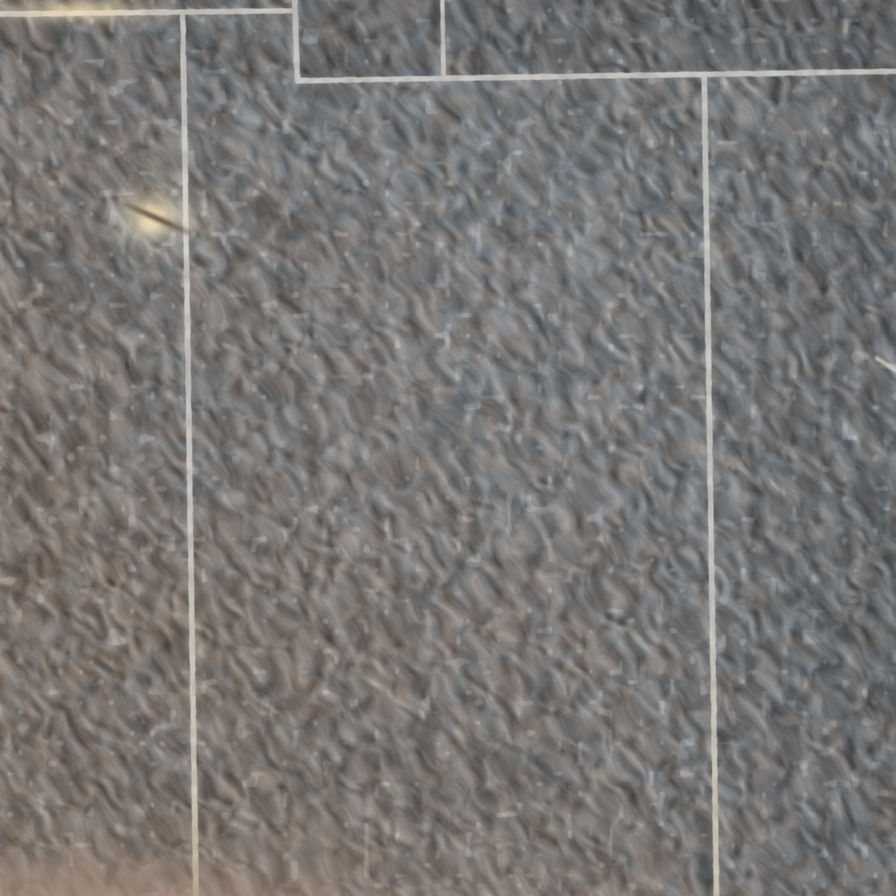
This texture is drawn by a Shadertoy shader. Its source:

```glsl
// Grey speckled stone tiles with pale, slightly skewed grout lines.
// Slanted value noise gives the grain; segment distances give the joints,
// and Gaussian falloffs give the reflected lamps and tonal drift.

const vec3 COOL_STONE = vec3(0.448, 0.454, 0.460);
const vec3 WARM_STONE = vec3(0.475, 0.440, 0.412);
const vec3 GROUT = vec3(0.775, 0.765, 0.750);
const vec3 LAMP = vec3(1.00, 0.91, 0.73);
const vec3 HAZE = vec3(0.66, 0.56, 0.49);
const vec2 GRAIN_DIR = vec2(0.53, -0.85);   // long axis of the flecks
const vec2 GRAIN_FREQ = vec2(62.0, 125.0);  // along and across that axis
const float GRAIN_GAIN = 0.23;
const float RELIEF_GAIN = 0.13;
const float MOTTLE_GAIN = 0.10;
const float GROUT_HALF = 0.0030;

float hash(vec2 p) {
    vec3 q = fract(vec3(p.xyx) * 0.1031);
    q += dot(q, q.yzx + 33.33);
    return fract((q.x + q.y) * q.z);
}

float noise(vec2 p) {
    vec2 i = floor(p), f = fract(p);
    f = f * f * (3.0 - 2.0 * f);
    float low = mix(hash(i), hash(i + vec2(1, 0)), f.x);
    float high = mix(hash(i + vec2(0, 1)), hash(i + vec2(1, 1)), f.x);
    return mix(low, high, f.y);
}

float fbm(vec2 p) {
    float sum = 0.0, amp = 0.5;
    for (int i = 0; i < 3; i++) {
        sum += amp * noise(p);
        p = mat2(0.8, 0.6, -0.6, 0.8) * p * 1.9 + 17.3;
        amp *= 0.5;
    }
    return sum / 0.875;
}

float segment(vec2 p, vec2 a, vec2 b) {
    vec2 pa = p - a, ba = b - a;
    return length(pa - ba * clamp(dot(pa, ba) / dot(ba, ba), 0.0, 1.0));
}

float glow(vec2 p, vec2 centre, vec2 radius) {
    vec2 d = (p - centre) / radius;
    return exp(-dot(d, d));
}

float groutDistance(vec2 p) {
    vec2 corner = vec2(0.332, 0.910);
    float d = segment(p, vec2(-0.1, 0.983), vec2(0.326, 0.988));
    d = min(d, segment(p, vec2(0.327, 1.05), corner));
    d = min(d, segment(p, corner, vec2(1.1, 0.922)));
    d = min(d, segment(p, vec2(0.204, 0.984), vec2(0.219, -0.02)));
    d = min(d, segment(p, vec2(0.786, 0.915), vec2(0.800, -0.02)));
    return min(d, segment(p, vec2(0.493, 1.05), vec2(0.495, 0.914)) + 0.0006);
}

vec3 stone(vec2 p) {
    // Broad colour drift: warm at lower left, cool at upper right
    float warmth = smoothstep(0.15, 0.95, 0.75 - 0.65 * p.x - 0.45 * p.y
                 + 0.40 * fbm(p * 6.0));
    vec3 col = mix(COOL_STONE, WARM_STONE, warmth);

    // Darker right-hand tile and upper strip
    float upperEdge = p.x < 0.33 ? 0.984 : 0.907 + 0.014 * p.x;
    col -= 0.035 * smoothstep(0.72, 1.0, p.x);
    col -= 0.050 * smoothstep(-0.003, 0.003, p.y - upperEdge);
    col -= 0.030 * glow(p, vec2(0.10, 0.94), vec2(0.30, 0.04));
    col += 0.025 * glow(p, vec2(0.52, 0.58), vec2(0.28, 0.35));

    // Slanted flecks, their lit edges and soft patches
    vec2 across = vec2(-GRAIN_DIR.y, GRAIN_DIR.x);
    vec2 g = vec2(dot(p, GRAIN_DIR), dot(p, across)) * GRAIN_FREQ;
    g += 1.3 * vec2(noise(p * 45.0), noise(p * 45.0 + 31.0));
    float grain = fbm(g);
    float relief = noise(g + vec2(0.2, 0.7)) - noise(g - vec2(0.2, 0.7));
    float mottle = fbm(p * 38.0 + 9.0) - 0.5;
    col += GRAIN_GAIN * (grain - 0.5) + RELIEF_GAIN * relief + MOTTLE_GAIN * mottle;

    // Sparse pale crystals and faint tint variation
    col += 0.10 * smoothstep(0.79, 0.95, noise(p * 88.0 + 50.0));
    col += 0.035 * (noise(p * 60.0 + 70.0) - 0.5) * vec3(1.0, 0.0, -0.8);
    return col;
}

void mainImage(out vec4 fragColor, in vec2 fragCoord) {
    vec2 p = fragCoord / iResolution.xy;
    float aa = 1.0 / min(iResolution.x, iResolution.y);
    vec3 col = stone(p);

    // Grout with a soft shoulder and uneven edges
    float rough = 0.0010 * (noise(p * 150.0) - 0.5);
    float d = groutDistance(p) + rough;
    float line = 1.0 - smoothstep(GROUT_HALF - aa, GROUT_HALF + 1.2 * aa, d);
    vec3 grout = GROUT + 0.10 * (noise(p * 110.0) - 0.5);
    grout += vec3(0.02, 0.01, -0.05) * smoothstep(0.4, 0.0, p.y);
    col += 0.05 * exp(-d * d / 0.00004);
    col = mix(col, grout, 0.93 * line);

    // Warm haze along the lower and upper edges
    float haze = glow(p, vec2(0.08, -0.03), vec2(0.26, 0.075));
    haze += 0.30 * glow(p, vec2(0.55, -0.03), vec2(0.50, 0.055));
    col = mix(col, HAZE, clamp(0.75 * haze, 0.0, 1.0));
    col = mix(col, LAMP, 0.60 * glow(p, vec2(0.085, 0.989), vec2(0.070, 0.012)));

    // Lamp reflection split by a dark slanted scratch
    vec2 lamp = vec2(0.172, 0.757);
    col += 0.20 * LAMP * glow(p, lamp, vec2(0.045, 0.040));
    col = mix(col, LAMP, 0.90 * glow(p, lamp, vec2(0.021, 0.017)));
    float scratch = segment(p, vec2(0.140, 0.772), vec2(0.218, 0.737));
    float fade = glow(p, vec2(0.175, 0.757), vec2(0.042, 0.05));
    col = mix(col, vec3(0.34, 0.30, 0.25), 0.85 * fade * exp(-scratch * scratch / 0.000016));

    // Small glint at the right edge
    float glint = segment(p, vec2(0.979, 0.600), vec2(1.01, 0.580));
    col = mix(col, vec3(0.84, 0.82, 0.77), 0.80 * exp(-glint * glint / 0.000008));

    fragColor = vec4(clamp(col, 0.0, 1.0), 1.0);
}
```
